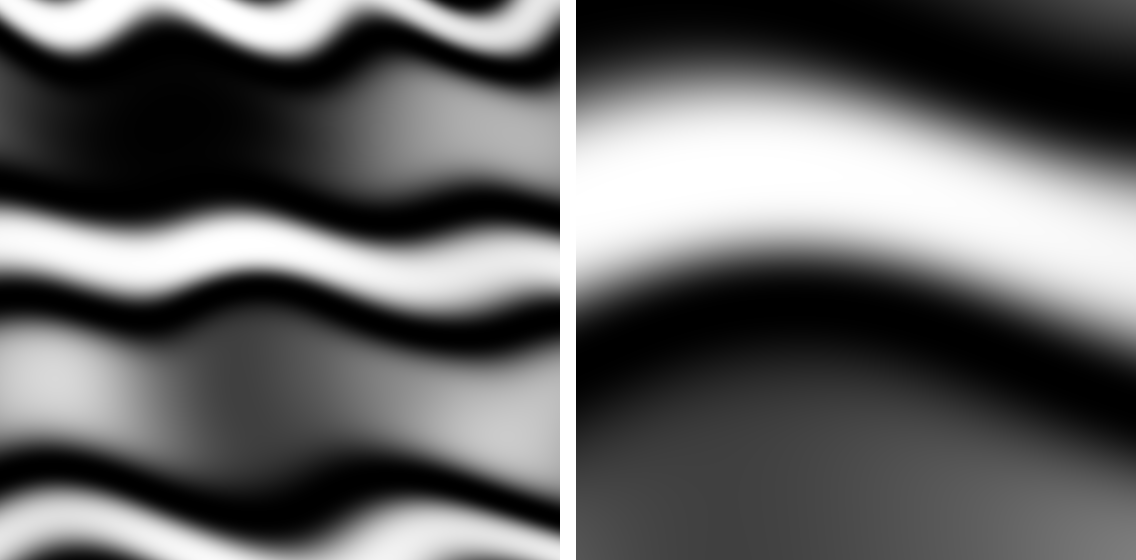
Left, the full canvas; right, a detail of the centre.
A Shadertoy shader for this background:

```glsl
// Soft monochrome bands drifting across the canvas like folded silk.
// A bent vertical wave plus broad relief gives a signed height; a power of its
// sine makes black creases at zero, narrow white crests and grey valleys.

const float TAU = 6.28319;

float hash(vec2 cell) {
    vec3 p = fract(vec3(cell.xyx) * vec3(0.1031, 0.1030, 0.0973));
    p += dot(p, p.yzx + 33.33);
    return fract((p.x + p.y) * p.z);
}

// Smooth value noise in -1..1
float noise(vec2 p) {
    vec2 cell = floor(p), f = fract(p);
    f = f * f * f * (f * (f * 6.0 - 15.0) + 10.0);
    float low = mix(hash(cell), hash(cell + vec2(1, 0)), f.x);
    float high = mix(hash(cell + vec2(0, 1)), hash(cell + vec2(1, 1)), f.x);
    return 2.0 * mix(low, high, f.y) - 1.0;
}

// Upward shift: ripples calm in the middle, a slight tilt and one low swell
float shift(vec2 uv) {
    float fromMiddle = uv.y - 0.56;
    float turns = (1.4 + 1.3 * uv.y) * (uv.x - 0.5) + 1.1 * uv.y - 0.526;
    float ripple = (0.02 + 0.14 * fromMiddle * fromMiddle) * cos(TAU * turns);
    vec2 toSwell = (uv - vec2(0.44, 0.42)) / vec2(0.15, 0.1);
    float swell = (0.07 * exp(-toSwell.x * toSwell.x) - 0.02)
                * exp(-toSwell.y * toSwell.y);
    return ripple + swell - 0.03 * (uv.x - 0.5)
         + 0.008 * noise(uv * vec2(5.0, 3.0) + vec2(17.3, 41.6));
}

// Broad lift: a dark hollow in the upper valley, gentle swells in the lower
float relief(vec2 uv) {
    float upper = 0.2 + 0.45 * cos(5.5 * (uv.x - 0.3));
    float lower = -0.08 + 0.26 * cos(8.0 * (uv.x - 0.5));
    return mix(lower, upper, smoothstep(0.4, 0.65, uv.y))
         + 0.1 * noise(uv * vec2(4.0, 5.0) + vec2(29.7, 73.2));
}

void mainImage(out vec4 fragColor, in vec2 fragCoord) {
    vec2 uv = fragCoord / iResolution.y;

    // Two bands, slightly tighter towards the top
    float level = uv.y - shift(uv) - 0.54;
    float wave = 0.5 + 0.5 * cos(TAU * level * (2.08 + 0.37 * level));

    // Signed height: valleys follow the relief fully, crests only a little
    float height = -0.85 + 2.25 * pow(wave, 2.5)
                 + relief(uv) * mix(1.0, 0.35, wave);

    // Folding the height darkens whatever rises past the white ridge
    float shade = pow(abs(sin(height)), 3.0);
    fragColor = vec4(vec3(shade), 1.0);
}
```
